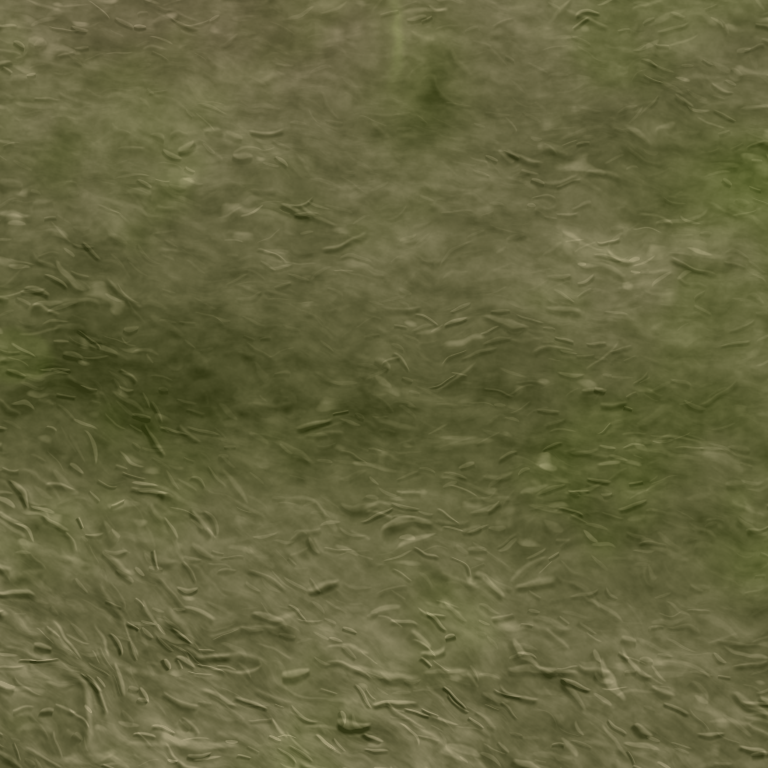
Write a Shadertoy shader that draws this texture.

```glsl
// Soft, matted meadow grass: thick slanted blades at the lower left thin out
// into faint, nearly level straw. Stretched noise makes the mat, scattered
// tapering strokes with a shaded side make the blades, blurred spots the moss.

float hash(vec2 p) {
    vec3 q = fract(vec3(p.xyx) * 0.1031);
    q += dot(q, q.yzx + 33.33);
    return fract((q.x + q.y) * q.z);
}

float noise(vec2 p) {
    vec2 i = floor(p), f = fract(p);
    f = f * f * (3.0 - 2.0 * f);
    return mix(mix(hash(i), hash(i + vec2(1, 0)), f.x),
               mix(hash(i + vec2(0, 1)), hash(i + vec2(1, 1)), f.x), f.y);
}

// Layered noise, centred on zero
float fbm(vec2 p) {
    float sum = 0.0, amp = 0.5;
    for (int i = 0; i < 4; i++) {
        sum += amp * (noise(p) - 0.5);
        p = p * 1.9 + 7.3;
        amp *= 0.6;
    }
    return sum;
}

vec2 turn(vec2 p, float angle) {
    float c = cos(angle), s = sin(angle);
    return vec2(c * p.x + s * p.y, c * p.y - s * p.x);
}

// Round blurred spot with separate radii
float spot(vec2 p, vec2 centre, vec2 radius) {
    vec2 d = (p - centre) / radius;
    return exp(-dot(d, d));
}

// How thick the grass stands: 1 at the lower left, 0 at the top
float thickness(vec2 p) {
    return 1.0 - smoothstep(0.12, 0.68, p.y + 0.32 * p.x);
}

// Direction in which the grass lies
float lie(vec2 p) {
    return -0.1 - 0.5 * thickness(p) - 0.5 * spot(p, vec2(0.15, 0.36), vec2(0.3, 0.13))
           + 0.8 * (noise(p * 6.0) - 0.5);
}

// Tapering strokes, pale or dim, some with a dark lower side
float blades(vec2 p, float count, float seed) {
    float tone = 0.0;
    vec2 q = p * count;
    for (int j = -1; j <= 1; j++)
    for (int i = -1; i <= 1; i++) {
        vec2 cell = floor(q) + vec2(i, j);
        vec2 id = cell + seed;
        vec2 centre = cell + 0.1 + 0.8 * vec2(hash(id), hash(id + 31.7));
        float angle = lie(centre / count) + 1.1 * (hash(id + 57.1) - 0.5);
        vec2 d = turn(q - centre, angle);
        d.y += (hash(id + 83.9) - 0.5) * 0.5 * d.x * d.x;
        float reach = mix(0.35, 0.95, hash(id + 12.4));
        float taper = max(1.0 - d.x * d.x / (reach * reach), 0.0);
        float width = 0.02 + 0.1 * taper * hash(id + 5.2);
        float body = 1.0 - smoothstep(width - 0.04, width + 0.06, abs(d.y));
        float shade = 1.0 - smoothstep(width - 0.04, width + 0.13, abs(d.y + 0.15));
        float strength = hash(id + 71.3);
        float dark = 1.3 * hash(id + 22.6);
        tone += strength * strength * smoothstep(0.0, 0.5, taper) * (body - dark * shade);
    }
    return tone;
}

void mainImage(out vec4 fragColor, in vec2 fragCoord) {
    vec2 p = fragCoord / iResolution.xy;
    float thick = thickness(p);
    vec2 w = p + 0.04 * vec2(fbm(p * 9.0), fbm(p * 9.0 + 40.0));

    // Broad light and shade, with a dark band sloping down to the right
    float band = (w.y - 0.52 + 0.17 * w.x) / 0.14;
    float tone = 0.12 - 0.7 * exp(-band * band) + 1.2 * fbm(w * vec2(4.0, 6.0));
    tone += 0.25 * spot(w, vec2(0.35, 0.8), vec2(0.35, 0.1));
    tone -= 0.5 * spot(w, vec2(0.05, 0.5), vec2(0.25, 0.12));
    tone += 1.1 * fbm(turn(w, -0.2) * vec2(13.0, 22.0) + 80.0);

    // Matted fibres, level in the thin grass and slanted in the thick
    float level = fbm(turn(w, -0.1) * vec2(24.0, 65.0));
    float slant = fbm(turn(w, -0.65) * vec2(22.0, 65.0) + 20.0);
    tone += mix(1.3 * level, 2.2 * slant, thick);
    tone += 0.7 * fbm(p * 80.0);

    // Blades, fine and patchy where the grass is thin
    float patchy = smoothstep(0.35, 0.75, noise(p * 9.0 + 3.0));
    tone += blades(w, 17.0, 11.0) * (0.1 + 1.0 * thick);
    tone += blades(w, 27.0, 47.0) * (0.25 + 0.7 * patchy * (1.0 - thick) + 1.2 * thick);
    tone += blades(w, 44.0, 91.0) * (0.3 + 0.6 * patchy + 0.7 * thick);

    // Short pale flecks of broken straw
    float fleck = noise(turn(w, -0.2) * vec2(34.0, 75.0) + 9.0);
    tone += 0.8 * (0.3 + patchy) * smoothstep(0.78, 0.98, fleck);

    // Upright tuft: a dark hollow beside a pale stalk, and a leaf at the edge
    tone -= 0.9 * spot(w, vec2(0.57, 0.885), vec2(0.018, 0.055));
    float stalk = spot(w, vec2(0.512, 0.95), vec2(0.007, 0.045));
    float leaf = 1.0 - smoothstep(0.75, 1.1, length((w - vec2(0.02, 0.54)) / vec2(0.05, 0.04)));
    tone += 0.8 * stalk + 0.7 * leaf;

    // Straw colour ramp, from olive shadow to pale straw
    tone = clamp(tone, -1.8, 2.0);
    vec3 straw = vec3(0.40, 0.39, 0.25);
    vec3 color = straw + tone * (tone > 0.0 ? vec3(0.115, 0.105, 0.11) : vec3(0.11, 0.10, 0.09));

    // Green moss and brown dry drift
    float moss = 0.4 * smoothstep(-0.05, 0.3, fbm(p * 5.0 + 60.0)) + 0.2 * exp(-band * band);
    moss += 0.9 * spot(w, vec2(1.0, 0.76), vec2(0.14, 0.08));
    moss += 0.5 * spot(w, vec2(1.0, 0.28), vec2(0.07, 0.05));
    moss += 0.5 * spot(w, vec2(0.55, 0.9), vec2(0.06, 0.1)) + 0.5 * stalk + 0.3 * leaf;
    color += moss * vec3(-0.03, 0.012, -0.06);
    color += 0.6 * spot(w, vec2(0.3, 0.98), vec2(0.3, 0.12)) * vec3(0.02, -0.01, 0.02);

    fragColor = vec4(clamp(color, 0.0, 1.0), 1.0);
}
```
